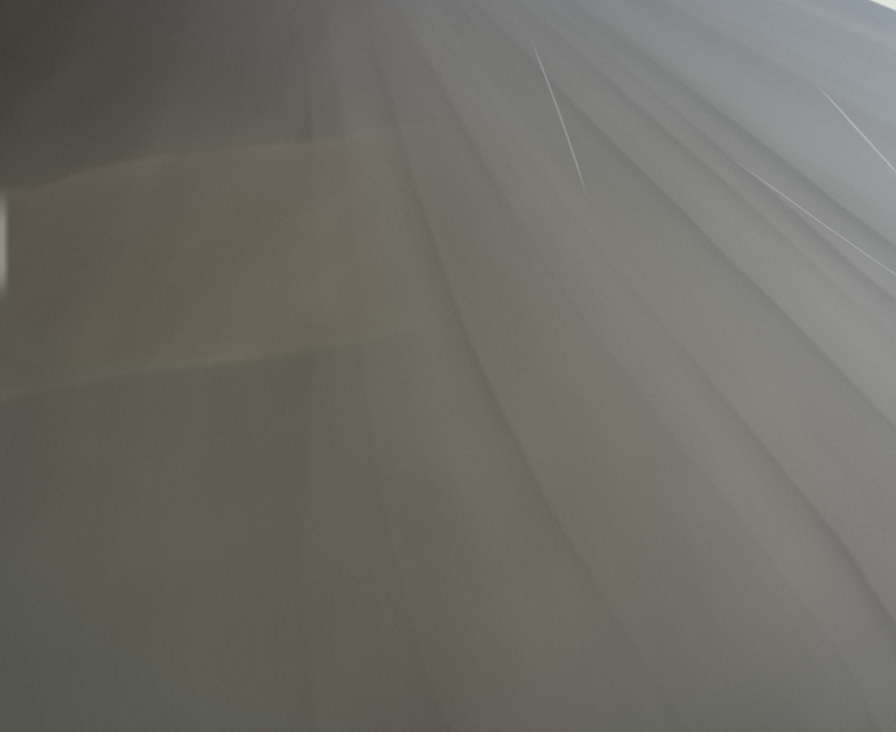
Write a Shadertoy shader that draws this texture.

```glsl
const float TAU = 6.28318;
const vec2 FAN_CENTRE = vec2(0.30, 1.30);
const vec3 PALE_BLUE = vec3(0.70, 0.74, 0.76);
const vec3 WARM_OCHRE = vec3(0.46, 0.43, 0.36);
const vec3 DAYLIGHT = vec3(0.88, 0.89, 0.85);

float hash(float n) {
    return fract(sin(n * 91.7) * 437.58);
}

// Rotated, bent sine octaves, roughly -1 to 1
float layeredSines(vec2 p, float seed) {
    float sum = 0.0, gain = 0.5;
    p += seed * vec2(3.1, 1.7);
    for (int i = 0; i < 6; i++) {
        sum += gain * sin(p.x + 1.6 * sin(p.y * 0.8 + float(i) + seed));
        p = mat2(0.8, 0.6, -0.6, 0.8) * p * 1.75 + vec2(1.3, 4.1);
        gain *= 0.58;
    }
    return sum;
}

// Distance to the nearest jittered cell point
float cellular(vec2 p) {
    float nearest = 2.0;
    for (int i = 0; i < 9; i++) {
        vec2 cell = floor(p) + vec2(i % 3 - 1, i / 3 - 1);
        float id = dot(cell, vec2(0.137, 0.731));
        nearest = min(nearest, length(cell + vec2(hash(id), hash(id + 5.3)) - p));
    }
    return nearest;
}

vec3 blend3(vec3 a, vec3 b, vec3 c, float t) {
    return a * (1.0 - t) * (1.0 - 2.0 * t) + b * 4.0 * t * (1.0 - t) + c * t * (2.0 * t - 1.0);
}

// Sharp on one side, fading out on the other
float crease(float d, float edge, float fade) {
    return smoothstep(-edge, edge, d) * exp(-max(d, 0.0) / fade);
}

float hairline(float d, float width) {
    return 1.0 - smoothstep(0.3 * width, width, abs(d));
}

// Soft window between two bounds
float span(float v, float lo, float hi, float soft) {
    return smoothstep(lo - soft, lo + soft, v) * (1.0 - smoothstep(hi - soft, hi + soft, v));
}

// Broad light falling from the upper right
vec3 floorLight(vec2 uv) {
    vec3 low = blend3(vec3(0.33, 0.335, 0.31), vec3(0.37, 0.37, 0.34), vec3(0.43, 0.43, 0.42), uv.x);
    vec3 mid = blend3(vec3(0.335, 0.33, 0.30), vec3(0.435, 0.425, 0.385), vec3(0.56, 0.56, 0.555), uv.x);
    vec3 top = blend3(vec3(0.27, 0.25, 0.23), vec3(0.46, 0.46, 0.46), vec3(0.59, 0.625, 0.655), uv.x);
    return blend3(low, mid, top, uv.y);
}

// Dark folds that follow the fan of poured streaks
float folds(float ray, float depth, float wobble) {
    float shade = 0.0;
    for (int i = 0; i < 9; i++) {
        float n = float(i);
        float place = 0.05 + 0.14 * n + 0.07 * (hash(n + 2.0) - 0.5);
        float d = (place - ray + 0.014 * wobble + 0.03 * sin(4.0 * depth + n)) * depth;
        float strength = 0.3 + 0.7 * smoothstep(-0.5, 0.8, sin(depth * 4.0 + TAU * hash(n)));
        shade += strength * crease(d, 0.005, 0.015 + 0.022 * hash(n + 7.0));
    }
    return shade;
}

void mainImage(out vec4 fragColor, in vec2 fragCoord) {
    vec2 uv = fragCoord / iResolution.xy;
    float drift = layeredSines(uv * 4.0, 1.0);
    float ripple = layeredSines(uv * 9.0 + drift, 2.0);
    float depth = FAN_CENTRE.y - uv.y;
    float ray = (uv.x - FAN_CENTRE.x) / depth;
    float leftSide = 1.0 - smoothstep(0.30, 0.52, uv.x + 0.03 * drift);

    // Ledges crossing the left half
    float upperLedge = 0.75 + 0.16 * uv.x + 0.018 * ripple;
    float lowerLedge = 0.45 + 0.24 * uv.x + 0.016 * ripple;
    float shelf = leftSide * span(uv.y, lowerLedge, upperLedge, 0.025);
    float corner = leftSide * smoothstep(-0.02, 0.12, uv.y - upperLedge);
    float left = max(shelf, corner);

    vec3 color = floorLight(clamp(uv + 0.015 * vec2(drift, ripple), 0.0, 1.0));
    color = mix(color, WARM_OCHRE * (0.82 + 0.4 * uv.x), 0.4 * shelf);
    color *= 1.0 - 0.07 * corner;

    // Long streaks, broad mottling and curling strokes
    float streaks = layeredSines(vec2(ray * 18.0 + 0.6 * drift, depth * 2.2), 3.0);
    float curls = layeredSines(vec2(uv.x * 13.0 - uv.y * 6.0, uv.y * 5.0) + 1.3 * drift, 4.0);
    color += 0.014 * streaks * (1.0 - 0.6 * left) + 0.007 * ripple;
    color += 0.022 * curls * vec3(1.0, 0.95, 0.85) * left;

    // Folds, weaker on the shelf and near the far edge
    float foldMask = (1.0 - left) * smoothstep(-0.1, 0.1, ray) * smoothstep(0.2, 0.55, depth);
    color *= 1.0 - 0.095 * foldMask * folds(ray, depth, drift);

    // Pale feathered rims of the ledges
    float feather = leftSide * (0.6 + 0.4 * curls);
    color += 0.055 * feather * crease(upperLedge - uv.y, 0.006, 0.022);
    color += 0.05 * feather * crease(uv.y - lowerLedge, 0.006, 0.027);

    // Faint mineral grain
    color += 0.016 * (0.45 - cellular(uv * vec2(240.0, 196.0)));

    // Thin glossy scratches
    float fall = 1.0 - uv.y;
    float steep = hairline(uv.x - 0.575 - 0.36 * fall + 0.2 * fall * fall - 0.004 * drift, 0.002);
    float right = hairline(uv.x - 0.925 - 0.75 * (fall - 0.13) - 0.005 * drift, 0.0025);
    float slanted = hairline(uv.x - 0.87 - 1.15 * (fall - 0.26) - 0.006 * drift, 0.0025);
    float gloss = 0.35 * steep * span(uv.y, 0.75, 0.93, 0.03)
        + 0.7 * right * span(uv.y, 0.76, 0.87, 0.02) + 0.4 * slanted * span(uv.y, 0.60, 0.77, 0.03);
    color = mix(color, PALE_BLUE, gloss);

    // Daylight at the left rim and the far corner
    float rim = span(uv.y, 0.61, 0.72, 0.03) * (1.0 - smoothstep(0.002, 0.012, uv.x));
    float opening = smoothstep(-0.002, 0.003, uv.y - 1.0 + 0.5 * (uv.x - 0.97));
    color = mix(color, DAYLIGHT, max(0.4 * rim, opening));
    fragColor = vec4(clamp(color, 0.0, 1.0), 1.0);
}
```
